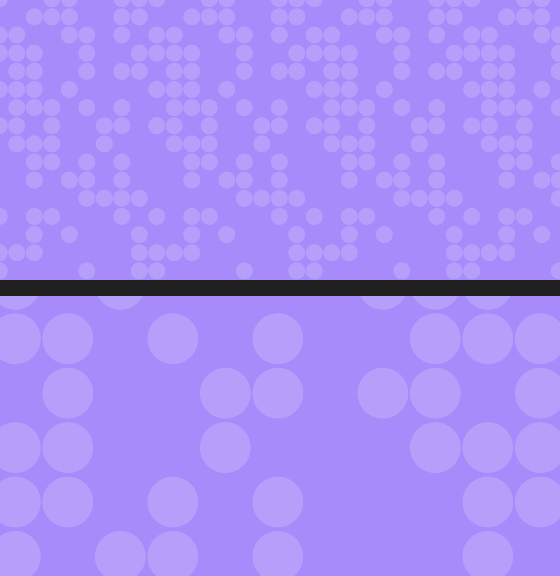
Top, the full canvas; bottom, a detail of the centre.
This pattern is drawn by a Shadertoy shader. Its source:

```glsl
// Pale violet dots scattered on a grid, repeating sideways and thinning downward.

const vec3 GROUND_COLOR = vec3(0.655, 0.545, 0.980);
const vec3 DOT_COLOR = vec3(0.714, 0.624, 0.984);

// Lengths are in canvas heights.
const vec2 PITCH = vec2(0.0625, 0.0648);
const vec2 FIRST_CENTER = vec2(-0.0026, 0.0326);
const float DOT_RADIUS = 0.0302;

const int TILE_COLUMNS = 9;         // columns before the dots repeat
const float DOTS_PER_ROW_LOW = 3.4; // mean dots per tile row at the bottom
const float DOTS_PER_ROW_TOP = 5.3; // mean dots per tile row at the top
const float ROW_PAIRING = 0.4;      // how much neighbouring rows resemble each other

float hash(vec2 p) {
    vec3 q = fract(p.xyx * vec3(0.1031, 0.1030, 0.0973));
    q += dot(q, q.yzx + 33.33);
    return fract((q.x + q.y) * q.z);
}

// Random value of a cell, partly shared by pairs of rows
float cellValue(float column, float row) {
    float own = hash(vec2(column + 3.0, row + 17.0));
    float shared_ = hash(vec2(column + 41.0, floor(row * 0.5) + 71.0));
    return mix(own, shared_, ROW_PAIRING);
}

// Fill the highest cells of a row, so each row keeps its planned density
float cellFilled(vec2 cell) {
    float column = mod(cell.x, float(TILE_COLUMNS));
    float value = cellValue(column, cell.y);
    float rank = 0.0;
    for (int i = 0; i < TILE_COLUMNS; i++) {
        rank += step(value + 1e-5, cellValue(float(i), cell.y));
    }
    float height = clamp(cell.y * PITCH.y, 0.0, 1.0);
    float meanCount = mix(DOTS_PER_ROW_LOW, DOTS_PER_ROW_TOP, height);
    float count = floor(meanCount + fract(cell.y * 0.618));
    return step(rank + 0.5, count);
}

void mainImage(out vec4 fragColor, in vec2 fragCoord) {
    vec2 uv = fragCoord / iResolution.y;

    // Nearest grid cell and distance to its dot edge
    vec2 cell = floor((uv - FIRST_CENTER) / PITCH + 0.5);
    vec2 center = FIRST_CENTER + cell * PITCH;
    float edgeDistance = length(uv - center) - DOT_RADIUS;

    // Smooth edge
    float halfPixel = 0.5 / iResolution.y;
    float coverage = 1.0 - smoothstep(-halfPixel, halfPixel, edgeDistance);

    vec3 color = mix(GROUND_COLOR, DOT_COLOR, coverage * cellFilled(cell));
    fragColor = vec4(color, 1.0);
}
```
